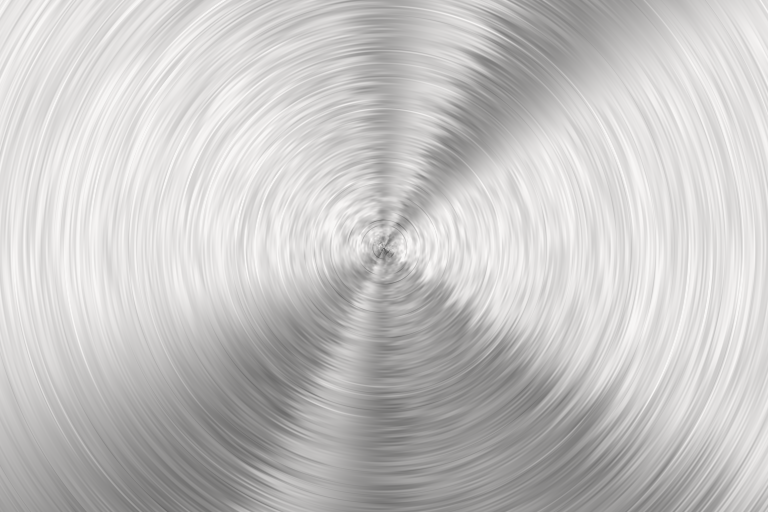
Write a WebGL 1 fragment shader that draws this texture.

```glsl
precision highp float;
// Circular brushed steel disc with fanned anisotropic reflections.

uniform vec2 u_resolution;

float hash(vec2 p) {
  vec3 q = fract(p.xyx * vec3(0.1031, 0.1030, 0.0973));
  q += dot(q, q.yzx + 33.33);
  return fract((q.x + q.y) * q.z);
}

// Noise along one ring: arcs are shifted at random and close seamlessly.
float ringNoise(float ring, float turn, float arcs) {
  float a = turn * arcs + hash(vec2(ring, 71.0)) * arcs;
  float cell = floor(a);
  float left = hash(vec2(ring, mod(cell, arcs)));
  float right = hash(vec2(ring, mod(cell + 1.0, arcs)));
  return mix(left, right, smoothstep(0.0, 1.0, a - cell));
}

// Concentric grooves, centred on zero, with `density` rings per unit radius.
float grooves(float radius, float turn, float density, float arcs) {
  float r = radius * density;
  float ring = floor(r);
  float inner = ringNoise(ring, turn, arcs);
  float outer = ringNoise(ring + 1.0, turn, arcs);
  return mix(inner, outer, smoothstep(0.0, 1.0, r - ring)) - 0.5;
}

// Sparse thin arcs, each placed at random inside its ring.
float scratches(float radius, float turn, float density, float arcs) {
  float r = radius * density;
  float ring = floor(r);
  float offset = fract(r) - 0.25 - 0.5 * hash(vec2(ring, 19.0));
  float width = max(0.12, density / u_resolution.y * 0.8);
  float line = 1.0 - smoothstep(0.0, width, abs(offset));
  return line * smoothstep(0.5, 0.95, ringNoise(ring + 400.0, turn, arcs));
}

// Reflected light around the disc, by angle in degrees.
float reflection(float a) {
  float light = 0.90;
  // upper right shadow and the dim ray above the centre
  light -= 0.32 * smoothstep(30.0, 51.0, a);
  light += 0.24 * smoothstep(57.0, 70.0, a);
  light -= 0.17 * smoothstep(75.0, 90.0, a);
  light += 0.15 * smoothstep(90.0, 106.0, a);
  light += 0.10 * smoothstep(106.0, 145.0, a);
  // lower left shadow, its bright sliver, and the lower fan
  light -= 0.38 * smoothstep(187.0, 229.0, a);
  light += 0.21 * smoothstep(236.0, 249.0, a);
  light -= 0.20 * smoothstep(252.0, 269.0, a);
  light += 0.06 * smoothstep(270.0, 282.0, a);
  light -= 0.03 * smoothstep(295.0, 310.0, a);
  light += 0.30 * smoothstep(312.0, 335.0, a);
  light += 0.04 * smoothstep(335.0, 352.0, a);
  return light;
}

void main() {
  vec2 p = (gl_FragCoord.xy - vec2(0.5, 0.516) * u_resolution) / u_resolution.y;
  float radius = length(p);
  float turn = fract(atan(p.y, p.x + 1e-6) / 6.2831853 + 1.0);

  // grooves at three scales
  float broad = grooves(radius, turn, 38.0, 7.0);
  float medium = grooves(radius, turn, 115.0, 17.0);
  float fine = grooves(radius, turn, 290.0, 43.0);

  // reflections with streaky borders, softer towards the hub
  float angle = turn * 360.0 + 5.0 * medium + 5.0 * fine;
  float contrast = mix(0.62, 1.0, smoothstep(0.02, 0.33, radius));
  float light = mix(0.87, reflection(angle), contrast);

  // machined surface
  float hub = 1.0 - smoothstep(0.02, 0.24, radius);
  light += broad * (0.035 + 0.07 * hub);
  light += medium * (0.075 + 0.12 * hub);
  light += fine * 0.13;
  light += 0.09 * scratches(radius, turn, 46.0, 9.0);
  light -= 0.10 * scratches(radius + 3.0, turn, 61.0, 11.0) * (0.5 + hub);

  // small dark swirl in the middle
  light -= 0.20 * (1.0 - smoothstep(0.0, 0.045, radius));

  light = clamp(light, 0.0, 0.97);
  gl_FragColor = vec4(light * vec3(1.0, 0.993, 0.989), 1.0);
}
```
